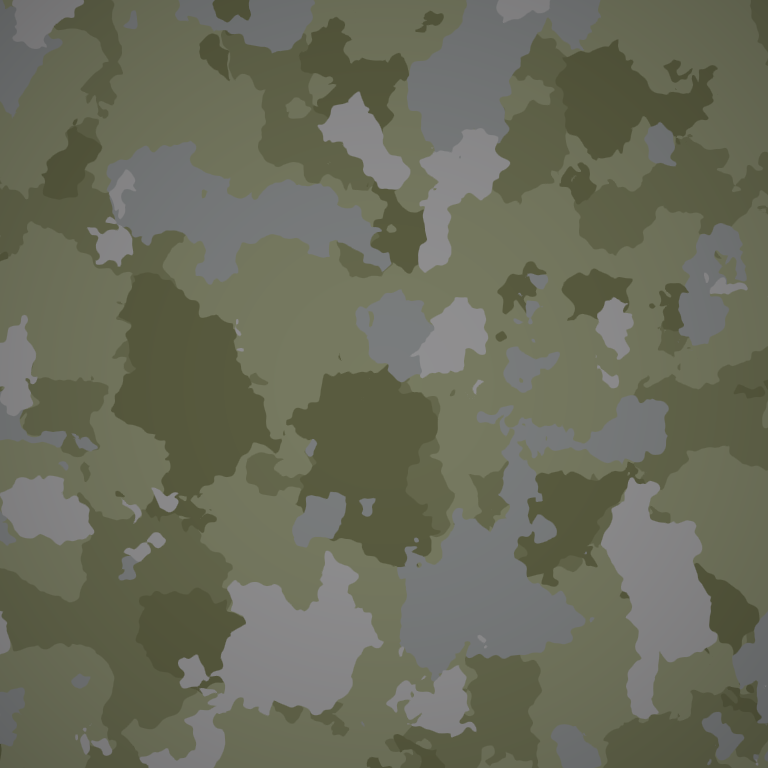
Reproduce this pattern procedurally as a Shadertoy shader.

```glsl
#define BLOTCH_SCALE 5.0
#define OCTAVES 5
#define GAIN 0.5
#define JAG_SCALE 48.0
#define JAG_AMOUNT 0.014
#define OLIVE_CUT 0.125
#define DARK_CUT 0.2
#define SLATE_CUT 0.2
#define PALE_CUT 0.245
#define VIGNETTE 0.45

const vec3 SAGE  = vec3(0.465, 0.477, 0.378);
const vec3 OLIVE = vec3(0.395, 0.405, 0.298);
const vec3 DARK  = vec3(0.350, 0.358, 0.248);
const vec3 SLATE = vec3(0.477, 0.487, 0.490);
const vec3 PALE  = vec3(0.563, 0.560, 0.565);

// Integer hash: a random gradient in [-1, 1]^2 per lattice cell
vec2 cellGradient(vec2 cell) {
    uvec2 v = uvec2(ivec2(cell)) * 1664525u + 1013904223u;
    v.x += v.y * 1664525u;
    v.y += v.x * 1664525u;
    v ^= v >> 16u;
    v.x += v.y * 1664525u;
    v.y += v.x * 1664525u;
    v ^= v >> 16u;
    return vec2(v & 0xffffu) / 32767.5 - 1.0;
}

float gradientNoise(vec2 p) {
    vec2 cell = floor(p), f = p - cell;
    vec2 w = f * f * f * (f * (f * 6.0 - 15.0) + 10.0);
    vec2 e = vec2(0.0, 1.0);
    float a = dot(cellGradient(cell), f);
    float b = dot(cellGradient(cell + e.yx), f - e.yx);
    float c = dot(cellGradient(cell + e.xy), f - e.xy);
    float d = dot(cellGradient(cell + e.yy), f - e.yy);
    return mix(mix(a, b, w.x), mix(c, d, w.x), w.y);
}

// Octaves are rotated so the lattice leaves no visible direction
float fractalNoise(vec2 p) {
    const mat2 turnAndDouble = mat2(1.6, 1.2, -1.2, 1.6);
    float sum = 0.0, amplitude = 1.0;
    for (int i = 0; i < OCTAVES; i++) {
        sum += amplitude * gradientNoise(p);
        p = turnAndDouble * p + 7.31;
        amplitude *= GAIN;
    }
    return sum;
}

// Antialiased coverage of one layer of ragged blotches
float blotches(vec2 p, float seed, float cut) {
    float c = cos(seed), s = sin(seed);
    vec2 q = mat2(c, s, -s, c) * p * BLOTCH_SCALE + seed * vec2(17.3, 29.7);
    float field = fractalNoise(q) - cut;
    return clamp(field / max(fwidth(field), 1e-5) + 0.5, 0.0, 1.0);
}

void mainImage(out vec4 fragColor, in vec2 fragCoord) {
    vec2 p = (fragCoord - 0.5 * iResolution.xy) / iResolution.y;

    // Fine warp gives the outlines their small teeth
    vec2 j = p * JAG_SCALE;
    vec2 warp = vec2(gradientNoise(j + 11.7), gradientNoise(j + 83.2));
    vec2 q = p + JAG_AMOUNT * warp;

    // Layers from bottom to top
    vec3 color = SAGE;
    color = mix(color, OLIVE, blotches(q, 1.0, OLIVE_CUT));
    color = mix(color, DARK,  blotches(q, 2.3, DARK_CUT));
    color = mix(color, SLATE, blotches(q, 3.8, SLATE_CUT));
    color = mix(color, PALE,  blotches(q, 5.1, PALE_CUT));

    // Darken toward the corners
    color *= 1.0 - VIGNETTE * dot(p, p);
    fragColor = vec4(color, 1.0);
}
```
